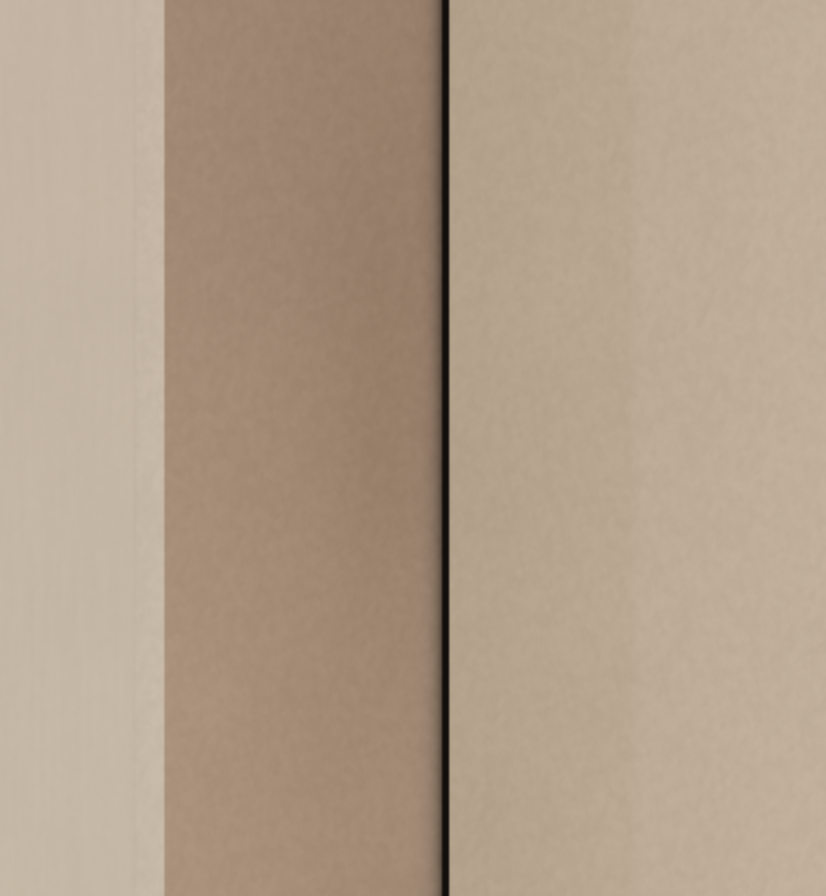
This texture is drawn by a Shadertoy shader. Its source:

```glsl
// Layout, as fractions of the canvas width
const float STRIP_EDGE = 0.199;
const float CREASE_X = 0.163;
const float GAP_X = 0.5395;
const float GAP_HALF = 0.0042;
const float FOLD_X = 0.77;
const float SOFTNESS = 0.0022;

// Surface colours
const vec3 STRIP_TOP = vec3(0.765, 0.705, 0.638);
const vec3 STRIP_LOW = vec3(0.775, 0.722, 0.650);
const vec3 RECESS_TOP = vec3(0.622, 0.523, 0.443);
const vec3 RECESS_LOW = vec3(0.655, 0.562, 0.478);
const vec3 PANEL_NEAR = vec3(0.702, 0.630, 0.545);
const vec3 PANEL_FOLD = vec3(0.722, 0.652, 0.568);
const vec3 PANEL_FAR = vec3(0.755, 0.688, 0.612);
const vec3 GAP_COLOR = vec3(0.070, 0.055, 0.045);

// Texture strength and scale
const float GRAIN_SCALE = 150.0;
const float GRAIN_AMOUNT = 0.036;
const float STREAK_AMOUNT = 0.014;
const float MOTTLE_AMOUNT = 0.014;

float hash(vec2 cell) {
    uvec2 q = uvec2(ivec2(cell)) * uvec2(1597u, 3812u);
    uint n = (q.x ^ q.y ^ 7919u) * 747796u + 28913u;
    n = ((n >> 15u) ^ n) * 277803u;
    n = ((n >> 13u) ^ n) * 668265u;
    return float((n ^ (n >> 16u)) & 65535u) / 65535.0;
}

float valueNoise(vec2 p) {
    vec2 cell = floor(p);
    vec2 f = fract(p);
    f = f * f * (3.0 - 2.0 * f);
    float low = mix(hash(cell), hash(cell + vec2(1, 0)), f.x);
    float high = mix(hash(cell + vec2(0, 1)), hash(cell + vec2(1, 1)), f.x);
    return mix(low, high, f.y);
}

// Signed sum of octaves, roughly within -0.5 to 0.5
float fractalNoise(vec2 p) {
    float total = 0.0;
    float weight = 0.5;
    for (int i = 0; i < 3; i++) {
        total += weight * (valueNoise(p) - 0.5);
        p = mat2(1.6, 1.2, -1.2, 1.6) * p + 17.3;
        weight *= 0.5;
    }
    return total;
}

float softStep(float edge, float x) {
    return smoothstep(edge - SOFTNESS, edge + SOFTNESS, x);
}

vec3 stripColor(vec2 uv) {
    vec3 color = mix(STRIP_LOW, STRIP_TOP, uv.y);
    float crease = exp(-pow((uv.x - CREASE_X) / 0.003, 2.0));
    float rim = smoothstep(CREASE_X, STRIP_EDGE, uv.x);
    return color - 0.010 * crease + 0.008 * rim;
}

vec3 recessColor(vec2 uv) {
    float across = (uv.x - STRIP_EDGE) / (GAP_X - STRIP_EDGE);
    vec3 color = mix(RECESS_LOW, RECESS_TOP, smoothstep(0.0, 0.9, uv.y));
    color += mix(0.012, -0.018, smoothstep(0.0, 0.8, across));

    // Broad dim patch beside the gap, then the shadow falling into it
    vec2 patchOffset = (uv - vec2(0.465, 0.56)) / vec2(0.07, 0.28);
    color -= 0.024 * exp(-dot(patchOffset, patchOffset));
    float shadow = exp((uv.x - GAP_X + GAP_HALF) / 0.0085);
    return color * (1.0 - 0.48 * min(shadow, 1.0));
}

vec3 panelColor(vec2 uv) {
    vec3 color = mix(PANEL_NEAR, PANEL_FOLD, smoothstep(GAP_X, FOLD_X, uv.x));
    color = mix(color, PANEL_FAR, 0.45 * smoothstep(FOLD_X - 0.015, FOLD_X + 0.012, uv.x));
    color = mix(color, PANEL_FAR, 0.75 * smoothstep(FOLD_X, 1.0, uv.x));
    return color + 0.008 * (0.5 - uv.y);
}

void mainImage(out vec4 fragColor, in vec2 fragCoord) {
    vec2 uv = fragCoord / iResolution.xy;
    vec2 p = fragCoord / iResolution.y;

    // Three upright surfaces
    float inRecess = softStep(STRIP_EDGE, uv.x);
    vec3 color = mix(stripColor(uv), recessColor(uv), inRecess);
    color = mix(color, panelColor(uv), softStep(GAP_X, uv.x));

    // Slanted grain, fine upright streaks and broad mottling
    vec2 slanted = mat2(0.85, 0.40, -0.35, 0.65) * p;
    float grain = fractalNoise(slanted * GRAIN_SCALE);
    float streak = fractalNoise(p * vec2(170.0, 9.0));
    float mottle = fractalNoise(p * 9.0 + 40.0);
    float onRim = softStep(CREASE_X, uv.x);
    color += GRAIN_AMOUNT * grain * mix(0.35, 1.0, onRim);
    color += STREAK_AMOUNT * streak * (1.0 - onRim);
    color += MOTTLE_AMOUNT * mottle * vec3(1.0, 0.9, 0.75);

    // Dark gap between recess and panel
    float gapDistance = abs(uv.x - GAP_X) - GAP_HALF;
    float gap = 1.0 - smoothstep(-SOFTNESS, SOFTNESS, gapDistance);
    color = mix(color, GAP_COLOR, gap);

    fragColor = vec4(clamp(color, 0.0, 1.0), 1.0);
}
```
